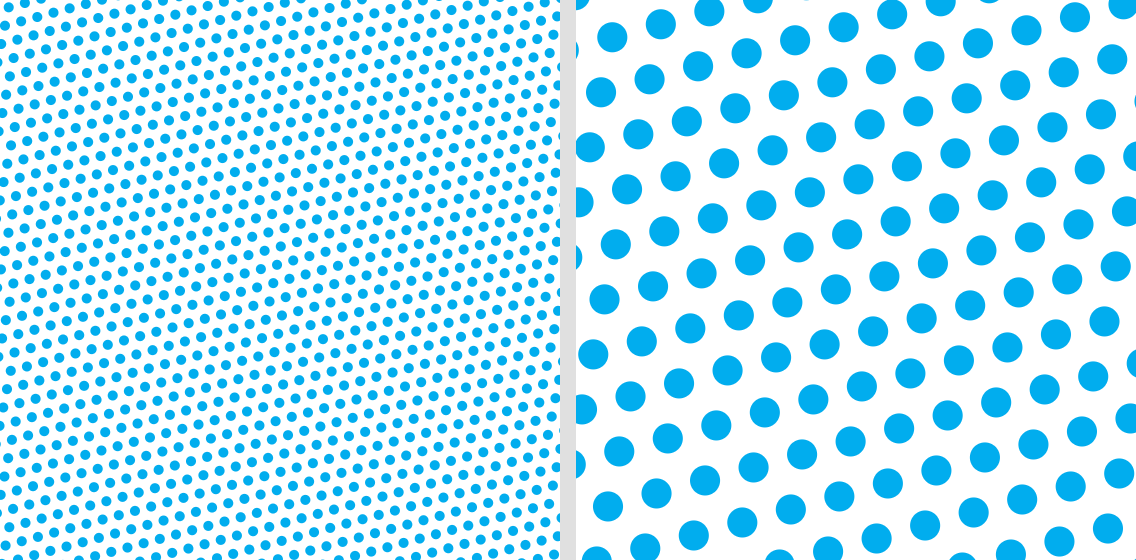
Left, the full canvas; right, a detail of the centre.
Give the GLSL for this pattern, as a three.js fragment shader.

```glsl
// Halftone screen: flat blue dots on white, in rows tilted by 15 degrees.
// The plane is rotated into row space, every other row is shifted by half
// a step, and each cell draws one antialiased disc.

varying vec2 vUv;

const vec3 PAPER_COLOR = vec3(1.0);
const vec3 DOT_COLOR = vec3(0.005, 0.677, 0.934);
const float SPACING = 0.0299;                // step along a row and between rows
const float DOT_RADIUS = 0.00895;
const float TILT = radians(15.0);            // rise of the rows to the right
const float ROW_SHIFT = 0.5;                 // offset of odd rows, in steps
const vec2 ANCHOR = vec2(0.5236, 0.5349);    // centre of one dot

// Express a point in axes turned counterclockwise by the angle.
vec2 toRotatedAxes(vec2 p, float angle) {
  float c = cos(angle);
  float s = sin(angle);
  return vec2(c * p.x + s * p.y, c * p.y - s * p.x);
}

// Signed distance to the dot of the enclosing cell.
float dotDistance(vec2 p) {
  vec2 grid = toRotatedAxes(p - ANCHOR, TILT) / SPACING;
  float row = floor(grid.y + 0.5);
  grid.x += ROW_SHIFT * mod(row, 2.0);
  vec2 local = fract(grid + 0.5) - 0.5;
  return length(local) * SPACING - DOT_RADIUS;
}

void main() {
  // Edge one pixel wide at any canvas size
  float pixel = max(fwidth(vUv.x), fwidth(vUv.y));
  float coverage = clamp(0.5 - dotDistance(vUv) / pixel, 0.0, 1.0);
  gl_FragColor = vec4(mix(PAPER_COLOR, DOT_COLOR, coverage), 1.0);
}
```
